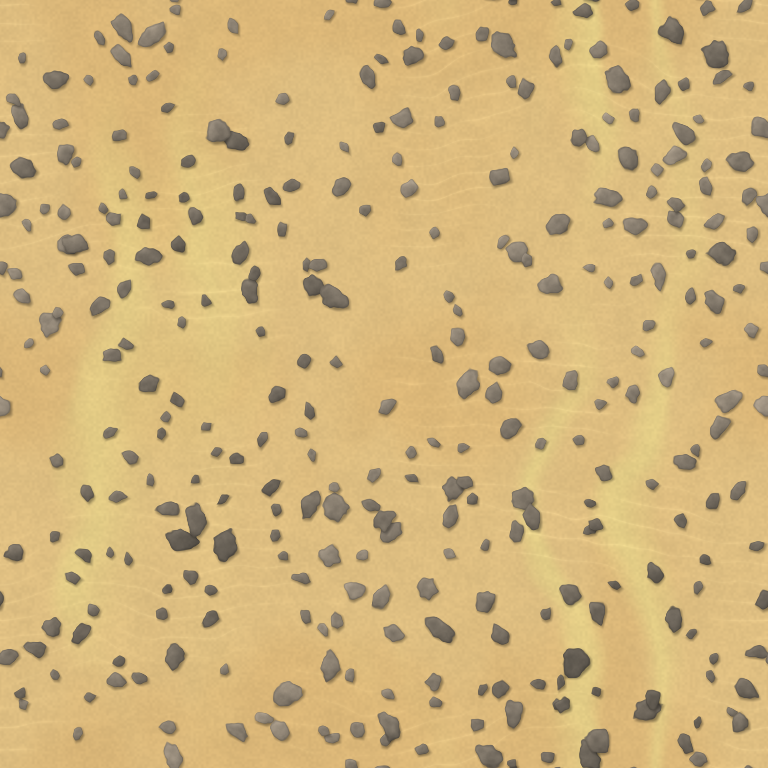
Reproduce this texture procedurally as a Shadertoy shader.

```glsl
#define STONE_GRID 22.0
#define STONE_MIN 0.14
#define STONE_MAX 0.39
#define STONE_SIDES 7
#define RIPPLES 36.0
#define GRAIN 0.045
#define SAND vec3(0.870, 0.745, 0.505)
#define SAND_WARM vec3(0.855, 0.705, 0.455)
#define SAND_YELLOW vec3(0.895, 0.815, 0.530)
#define STONE_DARK vec3(0.320, 0.300, 0.270)
#define STONE_LIGHT vec3(0.680, 0.625, 0.550)
#define LIGHT_DIR vec2(-0.5, 0.866)

// Integer hash: three values in 0..1
vec3 hash3(vec2 cell, float seed) {
    uvec3 v = uvec3(ivec3(vec3(cell, seed))) * 1664525u + 1013904223u;
    v.x += v.y * v.z; v.y += v.z * v.x; v.z += v.x * v.y;
    v ^= v >> 16u;
    v.x += v.y * v.z; v.y += v.z * v.x; v.z += v.x * v.y;
    return vec3(v >> 8u) / 16777216.0;
}

// Value noise over the unit square that wraps after 'period' cells
float noise(vec2 uv, vec2 period, float seed) {
    vec2 p = uv * period, i = floor(p), f = p - i;
    f = f * f * (3.0 - 2.0 * f);
    vec2 a = mod(i, period), b = mod(i + 1.0, period);
    return mix(mix(hash3(a, seed).x, hash3(vec2(b.x, a.y), seed).x, f.x),
               mix(hash3(vec2(a.x, b.y), seed).x, hash3(b, seed).x, f.x), f.y);
}

float fbm(vec2 uv, vec2 period, float seed) {
    float sum = 0.0, amp = 0.533;
    for (int i = 0; i < 4; i++) {
        sum += amp * noise(uv, period, seed + float(i));
        period *= 2.0;
        amp *= 0.5;
    }
    return sum;
}

// Rounded polygon with uneven sides, about one unit in radius
float pebble(vec2 p, vec2 cell) {
    float sum = 0.0;
    for (int i = 0; i < STONE_SIDES; i++) {
        vec3 h = hash3(cell, 40.0 + float(i));
        float angle = 6.28319 * (float(i) + 0.8 * h.x) / float(STONE_SIDES);
        float side = dot(p, vec2(cos(angle), sin(angle))) - mix(0.75, 1.15, h.y);
        sum += exp(14.0 * side);
    }
    return log(sum) / 14.0;
}

vec3 sandColor(vec2 uv) {
    // Broad warm patches and tall, bent yellow streaks
    float bend = fbm(uv, vec2(2.0, 3.0), 1.0) - 0.5;
    vec2 bent = uv + vec2(0.22 * bend, 0.0);
    float ridge = 1.0 - abs(2.0 * fbm(bent, vec2(5.0, 1.0), 6.0) - 1.0);
    float streak = smoothstep(0.66, 1.0, ridge) * smoothstep(0.2, 0.7, noise(uv, vec2(4.0, 3.0), 11.0));
    float warm = smoothstep(0.4, 0.75, fbm(uv, vec2(5.0, 4.0), 12.0));
    vec3 color = mix(SAND, SAND_WARM, 0.7 * warm);
    color = mix(color, SAND_YELLOW, 0.85 * streak);

    // Thin, broken, nearly level ripples
    float phase = uv.y * RIPPLES + 5.0 * fbm(uv, vec2(4.0, 3.0), 18.0);
    float crest = pow(abs(2.0 * fract(phase) - 1.0), 7.0);
    crest *= smoothstep(0.42, 0.75, fbm(uv, vec2(7.0, 10.0), 23.0));
    color += 0.045 * crest * vec3(1.0, 1.0, 0.8);

    // Mottling and fine grains
    color *= 1.0 + 0.05 * (fbm(uv, vec2(32.0), 28.0) - 0.5);
    return color * (1.0 + GRAIN * (noise(uv, vec2(300.0), 33.0) - 0.5));
}

void mainImage(out vec4 fragColor, in vec2 fragCoord) {
    vec2 uv = fragCoord / iResolution.xy;
    vec3 color = sandColor(uv);
    float edge = 0.7 * STONE_GRID / iResolution.y;
    float rough = 0.22 * (noise(uv, vec2(170.0), 34.0) - 0.5);
    float mottle = fbm(uv, vec2(80.0), 35.0) - 0.5;
    vec2 grid = uv * STONE_GRID, home = floor(grid);

    // Scattered stones, painted in one fixed order
    for (int y = -1; y <= 1; y++)
    for (int x = -1; x <= 1; x++) {
        vec2 spot = home + vec2(x, y);
        vec2 cell = mod(spot, STONE_GRID);
        vec3 place = hash3(cell, 60.0), form = hash3(cell, 61.0);
        vec2 middle = cell / STONE_GRID;
        float density = 0.32 + 0.76 * noise(middle, vec2(6.0), 62.0);
        vec2 p = grid - spot - place.xy;
        if (place.z > density || dot(p, p) > 0.8) continue;

        // Turn and stretch
        float size = mix(STONE_MIN, STONE_MAX, form.x * form.x);
        float turn = 6.28319 * form.y, stretch = sqrt(mix(1.0, 1.7, form.z));
        float c = cos(turn), s = sin(turn);
        mat2 toStone = mat2(c / stretch, s * stretch, -s / stretch, c * stretch) / size;
        float d = pebble(toStone * p, cell) + rough;
        float shade = pebble(toStone * (p - vec2(0.035, -0.05)), cell);

        // Soft shadow on the ground
        color *= 1.0 - 0.34 * (1.0 - smoothstep(-0.06, 0.07, shade * size));

        // Stone tone drifts over the ground; rims catch light or fall dark
        float tone = 0.47 + 0.85 * (fbm(middle, vec2(4.0), 63.0) - 0.5);
        tone += 0.22 * (hash3(cell, 67.0).x - 0.5);
        float rim = smoothstep(-0.75, 0.0, d);
        float facing = dot(p / max(length(p), 0.001), LIGHT_DIR);
        vec3 stone = mix(STONE_DARK, STONE_LIGHT, clamp(tone, 0.0, 1.0));
        stone *= 1.0 + 0.14 * rim * facing + 0.32 * mottle;
        stone *= 1.0 - 0.16 * smoothstep(-0.2, 0.0, d);
        color = mix(color, stone, 1.0 - smoothstep(-edge, edge, d * size));
    }
    fragColor = vec4(color, 1.0);
}
```
